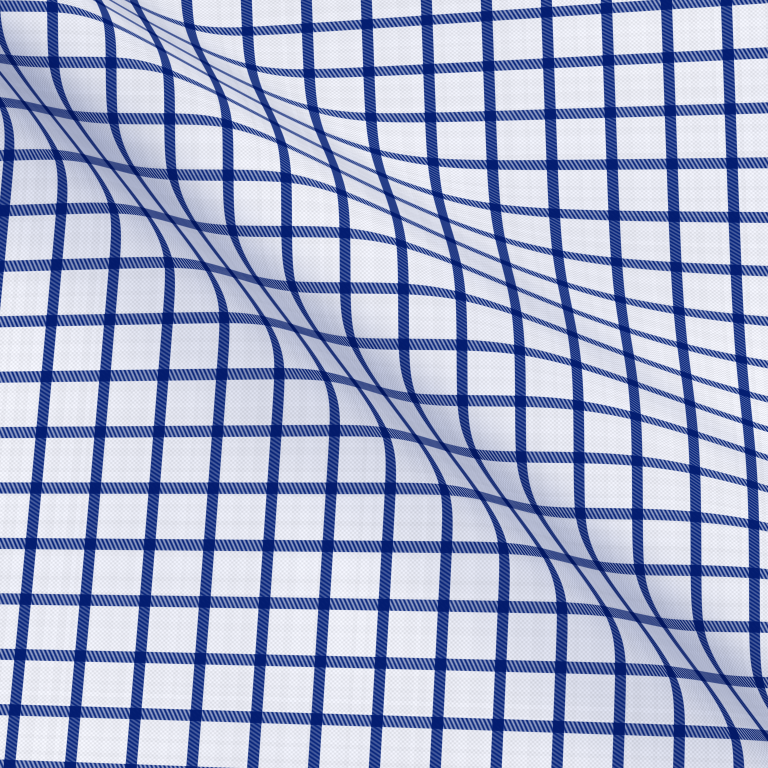
A Shadertoy shader for this texture:

```glsl
// Woven cotton with a blue windowpane check, creased by two diagonal folds.
// Three flat patches of check coordinates are blended across the folds, which
// bends and squeezes the stripes; twill hatching and soft shade finish the cloth.

const vec3 COTTON     = vec3(0.945, 0.950, 0.980);
const vec3 BLUE       = vec3(0.035, 0.150, 0.490);
const vec3 DEEP_BLUE  = vec3(0.010, 0.110, 0.440);
const vec3 SHADE_TINT = vec3(0.66, 0.69, 0.79);   // multiplier in full shade
const vec2 STRIPE_HALF = vec2(0.092, 0.100);      // half widths, in check cells
const float THREADS = 14.0;                       // yarns per check cell
const float VALLEY_SLOPE = 0.85, VALLEY_START = 0.117;
const float RIDGE_SLOPE = 0.73, RIDGE_START = -0.104;
const float VALLEY_SHADE = 0.62, RIDGE_SHADE = 0.32;
const float YARN_VARIATION = 0.05;
const float TAU = 6.2831853;

float hash(float n) {
    return fract(sin(n * 12.9898) * 4375.85);
}

float bell(float x, float width) {
    return exp(-x * x / (width * width));
}

// Soft step from 0 to 1 with long tails.
float softStep(float x, float width) {
    return 0.5 + 0.5 * tanh(x / width);
}

// Check coordinates of the three patches; p runs right and down.
vec2 lowerPatch(vec2 p) {
    float lean = (0.1 - 0.084 * p.x) * (p.y - 0.924);
    float tilt = 0.096 * p.x * (p.y - 0.625);
    return vec2((p.x - 0.0195 + lean) * 12.7, (p.y - 0.924 - tilt) * 13.86 + 13.0);
}

vec2 middlePatch(vec2 p) {
    return vec2(5.0 + (p.x - 0.297) * 13.13, (p.y - 0.0078) * 13.62);
}

vec2 upperPatch(vec2 p) {
    float across = p.x - 0.56;
    float rowStart = 0.026 - 0.066 * across;
    float rowHeight = 0.0638 + 0.018 * across;
    return vec2(5.0 + (p.x - 0.2435 - 0.035 * (p.y - 0.026)) * 12.8,
                (p.y - rowStart) / rowHeight - 3.0);
}

// Yarn wave from -1 to 1, fading out where it becomes too fine to resolve.
float yarnWave(float phase) {
    float footprint = length(vec2(dFdx(phase), dFdy(phase)));
    return sin(TAU * phase) * (1.0 - smoothstep(0.5, 1.0, footprint));
}

// Coverage of a stripe centred on every whole number.
float stripe(float x, float halfWidth) {
    float aa = 0.75 * length(vec2(dFdx(x), dFdy(x)));
    float d = abs(fract(x + 0.5) - 0.5);
    return 1.0 - smoothstep(halfWidth - aa, halfWidth + aa, d);
}

void mainImage(out vec4 fragColor, in vec2 fragCoord) {
    vec2 p = fragCoord / iResolution.xy;
    p.y = 1.0 - p.y;

    // Signed heights below each fold, and the folded check coordinates
    float valley = p.y - VALLEY_SLOPE * p.x - VALLEY_START;
    float ridge = p.y - RIDGE_SLOPE * p.x - RIDGE_START;
    float bend = p.x * p.x;
    float aboveValley = softStep(-0.0195 - valley, 0.0325);
    float belowRidge = softStep(ridge + 0.054 * bend, 0.0234 + 0.077 * bend);
    vec2 check = mix(lowerPatch(p), middlePatch(p), aboveValley);
    check = mix(upperPatch(p), check, belowRidge);

    // Plain weave of the ground with uneven yarns
    vec2 yarn = check * THREADS;
    float weave = yarnWave(yarn.x) * yarnWave(yarn.y);
    float uneven = hash(floor(yarn.x)) + hash(floor(yarn.y) + 71.0) - 1.0;
    vec3 color = COTTON * (1.0 + 0.05 * weave - 0.025 + 0.5 * YARN_VARIATION * uneven);

    // Hatched stripes, solid where they cross
    float warpHatch = yarnWave(yarn.y - 0.65 * yarn.x);
    float weftHatch = yarnWave(yarn.x - 0.5 * yarn.y);
    float warp = stripe(check.x, STRIPE_HALF.x);
    float weft = stripe(check.y, STRIPE_HALF.y);
    color = mix(color, BLUE, weft * (0.69 + 0.29 * weftHatch + YARN_VARIATION * uneven));
    color = mix(color, BLUE, warp * (0.86 + 0.14 * warpHatch));
    color = mix(color, DEEP_BLUE, warp * weft * 0.9);

    // Shade in the folds, with slow unevenness over the cloth
    float ripple = sin(9.0 * p.x + 4.0 * p.y) * sin(7.0 * p.y - 3.0 * p.x + 1.0);
    float shade = VALLEY_SHADE * bell(valley + 0.035, 0.062) * (1.0 + 0.35 * exp(-6.0 * p.x));
    shade += 0.20 * bell(valley - 0.09, 0.11);
    shade += RIDGE_SHADE * bell(ridge + 0.01, 0.028) * (1.1 - 0.7 * p.x);
    shade += 0.05 + 0.05 * ripple;
    color *= mix(vec3(1.0), SHADE_TINT, clamp(shade, 0.0, 1.0));

    fragColor = vec4(clamp(color, 0.0, 1.0), 1.0);
}
```
